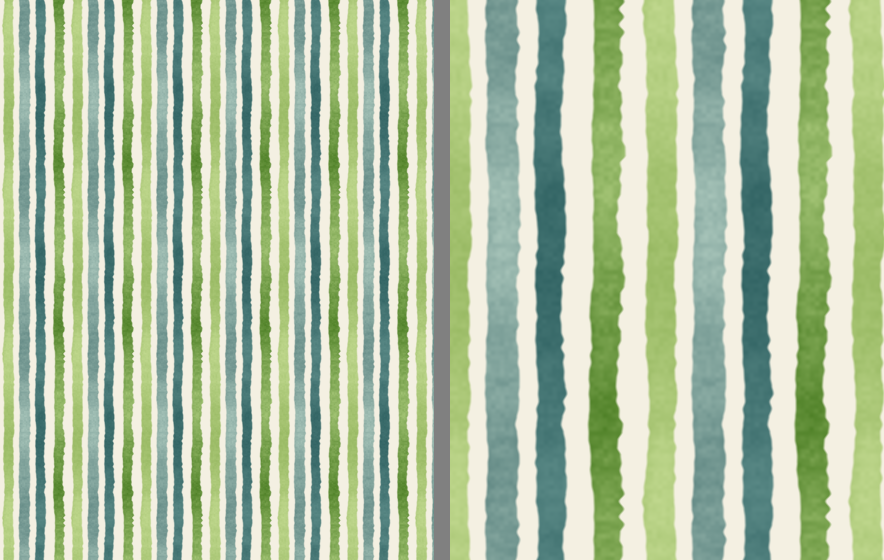
Left: the whole. Right: its middle third, enlarged.
Give the GLSL for this pattern, as a Shadertoy shader.

```glsl
// Vertical watercolour stripes in greens and teals on cream paper.

const vec2 TILE = vec2(0.1229, 0.293);   // one repeat, in canvas heights
const vec3 PAPER = vec3(0.957, 0.940, 0.885);

struct Stripe {
    float centre;      // across the tile, 0..1
    float halfWidth;   // in tile widths
    float darkPhase;   // where the wash is deepest, down the tile
    float dryness;     // roughness of the right edge
    vec3 pale;
    vec3 deep;
};

float hash(vec2 p) {
    vec3 a = fract(p.xyx * 0.1031);
    a += dot(a, a.yzx + 33.33);
    return fract((a.x + a.y) * a.z);
}

// Value noise in -1..1 whose lattice wraps vertically after 'rows' cells.
float wrapNoise(vec2 p, float rows, float seed) {
    vec2 cell = floor(p);
    vec2 f = fract(p);
    f = f * f * (3.0 - 2.0 * f);
    float y0 = mod(cell.y, rows);
    float y1 = mod(cell.y + 1.0, rows);
    float x = cell.x + 60.0 + seed * 137.0;
    float low = mix(hash(vec2(x, y0)), hash(vec2(x + 1.0, y0)), f.x);
    float high = mix(hash(vec2(x, y1)), hash(vec2(x + 1.0, y1)), f.x);
    return 2.0 * mix(low, high, f.y) - 1.0;
}

float rowNoise(float v, float rows, float seed) {
    return wrapNoise(vec2(0.0, v * rows), rows, seed);
}

float areaNoise(float u, float v, float columns, float rows, float seed) {
    return wrapNoise(vec2(u * columns, v * rows), rows, seed);
}

// Hand-drawn edge: slow waver plus fine tooth.
float edgeWobble(float v, float tooth, float seed) {
    return 0.010 * rowNoise(v, 13.0, seed) + tooth * rowNoise(v, 64.0, seed + 1.0);
}

// Depth of the wash: long gradient, blotches, brush bands and paper grain.
float washDepth(float u, float v, float darkPhase, float seed) {
    float depth = 0.5 + 0.36 * cos(6.28318 * (v - darkPhase));
    depth += 0.16 * areaNoise(u, v, 9.0, 17.0, seed);
    depth += 0.12 * areaNoise(u, v, 7.0, 58.0, seed + 1.0);
    depth += 0.14 * areaNoise(u, v, 45.0, 110.0, seed + 2.0);
    return depth;
}

vec3 paintStripe(vec3 under, Stripe s, vec2 tilePos, float pixel, float seed) {
    float v = tilePos.y;
    float u = fract(tilePos.x - s.centre + 0.5) - 0.5;
    u -= 0.014 * rowNoise(v, 5.0, seed);

    // Signed distances inward from each side.
    float left = u + s.halfWidth + edgeWobble(v, 0.005, seed + 2.0);
    float right = s.halfWidth - u + edgeWobble(v, 0.005 + s.dryness, seed + 5.0);
    float inside = min(left, right);
    float soft = 0.006 + 0.6 * pixel;
    float cover = smoothstep(-soft, soft, inside);

    // Pigment pools in a thin rim, more strongly on the left.
    float rim = exp(-max(left, 0.0) / 0.014) + 0.5 * exp(-max(right, 0.0) / 0.014);
    rim *= 0.65 + 0.35 * rowNoise(v, 21.0, seed + 8.0);
    float depth = washDepth(u, v, s.darkPhase, seed + 10.0) + 0.28 * rim;

    vec3 paint = mix(s.pale, s.deep, clamp(depth, -0.15, 1.25));
    return mix(under, paint, cover * 0.98);
}

void mainImage(out vec4 fragColor, in vec2 fragCoord) {
    vec2 canvas = fragCoord / iResolution.y;
    vec2 tilePos = vec2(canvas.x, 1.0 - canvas.y) / TILE;
    float pixel = 1.0 / (iResolution.y * TILE.x);

    Stripe stripes[4] = Stripe[4](
        Stripe(0.127, 0.071, 0.71, 0.002, vec3(0.73, 0.83, 0.53), vec3(0.60, 0.73, 0.39)),
        Stripe(0.352, 0.075, 0.12, 0.003, vec3(0.62, 0.74, 0.70), vec3(0.41, 0.56, 0.54)),
        Stripe(0.583, 0.067, 0.67, 0.003, vec3(0.32, 0.51, 0.50), vec3(0.19, 0.39, 0.39)),
        Stripe(0.863, 0.070, 0.95, 0.010, vec3(0.59, 0.73, 0.41), vec3(0.34, 0.53, 0.18))
    );

    vec3 color = PAPER;
    for (int i = 0; i < 4; i++) {
        color = paintStripe(color, stripes[i], tilePos, pixel, 20.0 * float(i) + 3.0);
    }
    fragColor = vec4(color, 1.0);
}
```
